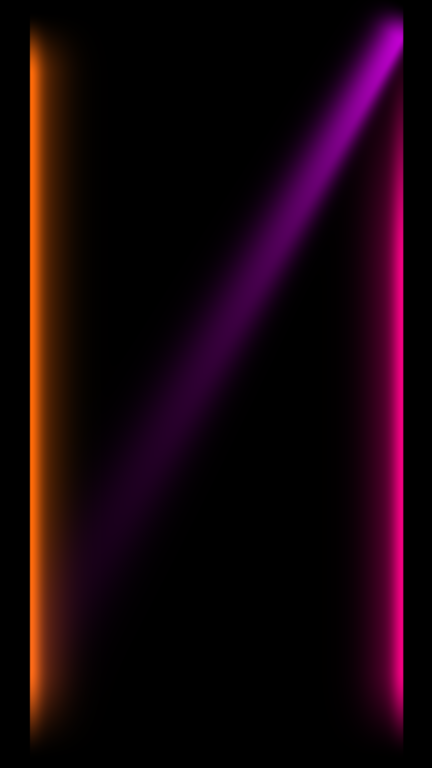
Write a Shadertoy shader that draws this background.

```glsl
const float LEFT_EDGE = 0.0694;
const float RIGHT_EDGE = 0.9335;
const vec2 CANVAS = vec2(1.0, 1.7778);

const vec3 ORANGE = vec3(1.0, 0.42, 0.04);
const vec3 PINK = vec3(0.95, 0.0, 0.51);
const vec3 PURPLE = vec3(0.92, 0.0, 1.0);

float bell(float x, float radius) {
    float k = x / radius;
    return exp(-k * k);
}

// Bright core with a wide halo, by distance from a lit edge
float edgeGlow(float dist, float coreRadius, float haloRadius) {
    return 0.62 * bell(dist, coreRadius) + 0.4 * bell(dist, haloRadius);
}

// Soft fade at both ends of a vertical strip
float endFade(float y, float bottomSize, float topSize) {
    return smoothstep(0.01, bottomSize, y) * smoothstep(0.015, topSize, 1.0 - y);
}

// Spotlight that widens and dims with distance, sharper on its upper side
float beam(vec2 p, vec2 source, vec2 dir) {
    vec2 d = p - source;
    float along = dot(d, dir);
    float across = dot(d, vec2(dir.y, -dir.x));
    float reach = max(along, 0.0);
    float radius = across < 0.0 ? 0.018 + 0.045 * reach : 0.055 + 0.03 * reach;
    float start = smoothstep(-0.04, 0.04, along);
    return 0.86 * start * exp(-1.55 * reach) * bell(across, radius);
}

vec3 screenBlend(vec3 a, vec3 b) {
    return 1.0 - (1.0 - a) * (1.0 - b);
}

void mainImage(out vec4 fragColor, in vec2 fragCoord) {
    vec2 uv = fragCoord / iResolution.xy;
    float pixel = 1.0 / iResolution.x;

    // Glowing side edges
    float left = edgeGlow(uv.x - LEFT_EDGE, 0.025, 0.078) * endFade(uv.y, 0.13, 0.1);
    float right = edgeGlow(RIGHT_EDGE - uv.x, 0.025, 0.082) * endFade(uv.y, 0.13, 0.36);
    vec3 color = screenBlend(ORANGE * min(left, 1.0), PINK * min(right, 1.0));

    // Diagonal beam from the upper right corner
    vec2 source = vec2(0.945, 0.966) * CANVAS;
    vec2 direction = normalize(vec2(-0.505, -0.863));
    float light = beam(uv * CANVAS, source, direction);
    light *= smoothstep(0.0, 0.12, uv.y);
    color = screenBlend(color, PURPLE * light);

    // Black side margins
    float inside = smoothstep(-pixel, pixel, uv.x - LEFT_EDGE)
                 * smoothstep(-pixel, pixel, RIGHT_EDGE - uv.x);
    fragColor = vec4(color * inside, 1.0);
}
```
